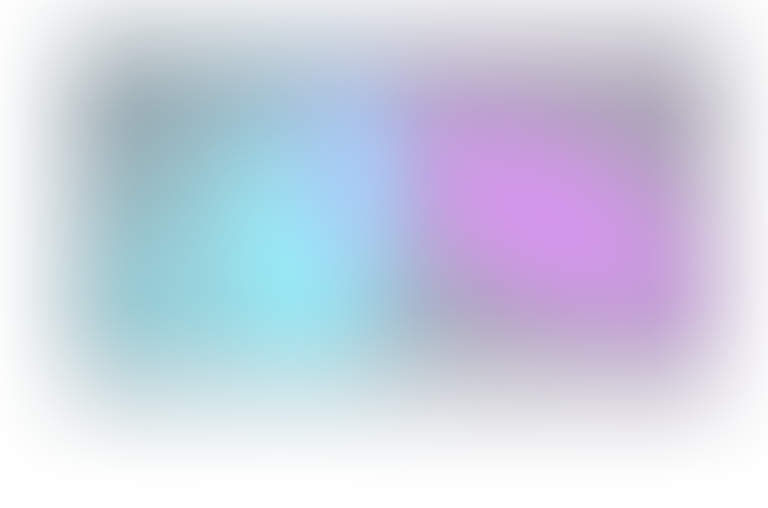
Give the GLSL for this background, as a Shadertoy shader.

```glsl
// Soft blurred backdrop: cyan and violet glows over grey, fading to white at the rim.
// Each glow is a rotated elliptical Gaussian mixed over the base colour,
// and a product of smooth ramps fades the whole panel into the paper.

// Colours
const vec3 PAPER = vec3(1.0);
const vec3 GREY_LEFT = vec3(0.60, 0.65, 0.68);
const vec3 GREY_RIGHT = vec3(0.66, 0.65, 0.70);
const vec3 CYAN = vec3(0.59, 0.92, 0.96);
const vec3 VIOLET = vec3(0.83, 0.59, 0.92);
const vec3 PERIWINKLE = vec3(0.65, 0.83, 1.0);

// Glow centres, as fractions of the canvas
const vec2 CYAN_CENTRE = vec2(0.385, 0.50);
const vec2 HAZE_CENTRE = vec2(0.20, 0.40);
const vec2 VIOLET_CENTRE = vec2(0.71, 0.57);
const vec2 PERIWINKLE_CENTRE = vec2(0.46, 0.66);

// Glow radii, as fractions of the canvas width
const vec2 CYAN_RADII = vec2(0.15, 0.22);
const vec2 HAZE_RADII = vec2(0.15, 0.165);
const vec2 VIOLET_RADII = vec2(0.26, 0.133);
const vec2 PERIWINKLE_RADII = vec2(0.08, 0.132);

// Glow strengths and tilt
const float HAZE_STRENGTH = 0.45;
const float PERIWINKLE_STRENGTH = 0.6;
const float VIOLET_TILT = -0.49;

// Panel fade: where each side starts (outer) and reaches full strength (inner)
const vec2 OUTER_MIN = vec2(-0.03, 0.02);
const vec2 INNER_MIN = vec2(0.20, 0.44);
const vec2 INNER_MAX = vec2(0.83, 0.74);
const vec2 OUTER_MAX = vec2(1.05, 1.12);

// Elliptical Gaussian, turned by the given angle
float glow(vec2 uv, vec2 centre, vec2 radii, float angle) {
    vec2 d = (uv - centre) * vec2(1.0, iResolution.y / iResolution.x);
    vec2 axis = vec2(cos(angle), sin(angle));
    vec2 q = vec2(dot(d, axis), dot(d, vec2(-axis.y, axis.x))) / radii;
    return exp(-dot(q, q));
}

// Coverage of the soft rectangular panel
float panelMask(vec2 uv) {
    vec2 fade = smoothstep(OUTER_MIN, INNER_MIN, uv)
              * (1.0 - smoothstep(INNER_MAX, OUTER_MAX, uv));
    return fade.x * fade.y;
}

void mainImage(out vec4 fragColor, in vec2 fragCoord) {
    vec2 uv = fragCoord / iResolution.xy;

    // Grey base
    vec3 color = mix(GREY_LEFT, GREY_RIGHT, smoothstep(0.2, 0.8, uv.x));

    // Coloured glows, back to front
    float cyan = glow(uv, CYAN_CENTRE, CYAN_RADII, 0.0);
    float haze = HAZE_STRENGTH * glow(uv, HAZE_CENTRE, HAZE_RADII, 0.0);
    float violet = glow(uv, VIOLET_CENTRE, VIOLET_RADII, VIOLET_TILT);
    float periwinkle = PERIWINKLE_STRENGTH
                     * glow(uv, PERIWINKLE_CENTRE, PERIWINKLE_RADII, 0.0);
    color = mix(color, CYAN, 1.0 - (1.0 - cyan) * (1.0 - haze));
    color = mix(color, VIOLET, violet);
    color = mix(color, PERIWINKLE, periwinkle);

    // Fade into the paper
    fragColor = vec4(mix(PAPER, color, panelMask(uv)), 1.0);
}
```
